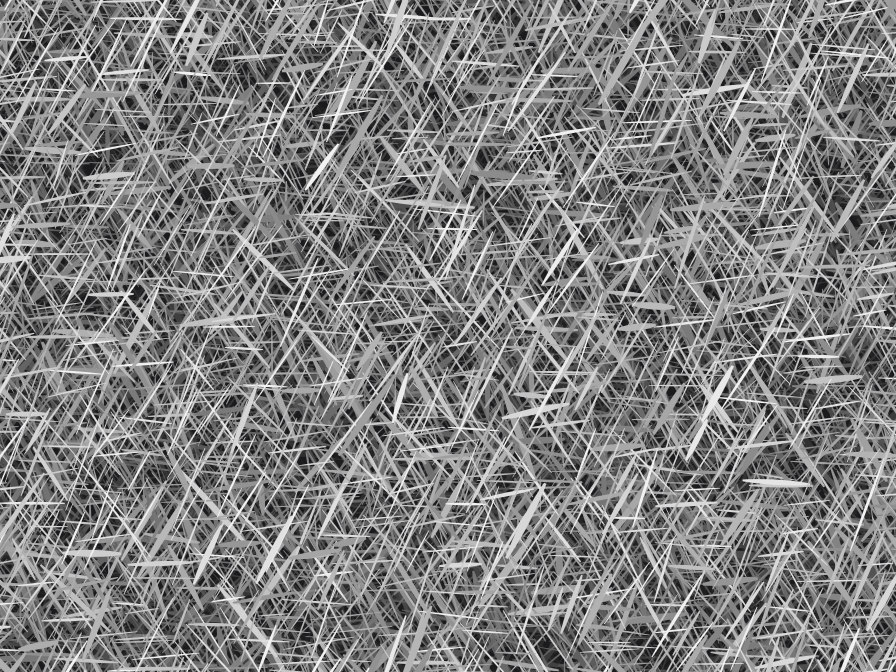
Reproduce this texture procedurally as a WebGL 1 fragment shader.

```glsl
precision highp float;
// A dense felt of fine straight needles, mostly horizontal or steeply diagonal.
// Rotated grids of long, flat cells are painted from the dark depths to the
// bright surface; each cell holds one tapered needle with its own tilt and shade.

uniform vec2 u_resolution;

// Three random values in 0..1 from a 2D seed, without sine
vec3 hash3(vec2 seed) {
  vec3 q = fract(vec3(seed.xyx) * vec3(0.1031, 0.1030, 0.0973));
  q += dot(q, q.yxz + 33.33);
  return fract((q.xxy + q.yzz) * q.zyx);
}

mat2 rotation(float angle) {
  float c = cos(angle), s = sin(angle);
  return mat2(c, -s, s, c);
}

// Coverage of a needle centred at the origin along x, thinning to its ends
float needle(vec2 p, float halfLength, float halfWidth, float pixel) {
  float along = abs(p.x) / halfLength;
  float width = halfWidth * (1.0 - 0.65 * along * along);
  float side = clamp((width - abs(p.y)) / pixel + 0.5, 0.0, 1.0);
  float tip = clamp((halfLength - abs(p.x)) / pixel + 0.5, 0.0, 1.0);
  return side * tip;
}

void main() {
  // The canvas is 384 units high
  vec2 p = gl_FragCoord.xy / u_resolution.y * 384.0;
  float pixel = 384.0 / u_resolution.y;
  vec2 cellSize = vec2(60.0, 8.0);
  vec3 color = vec3(0.10, 0.10, 0.11);

  for (int i = 0; i < 27; i++) {
    float layer = float(i);
    float height = layer / 26.0;
    vec3 layerRandom = hash3(vec2(layer * 7.3 + 2.0, 41.7));

    // Three main directions, with a stray one in every fifth layer
    float direction = mod(layer, 3.0) - 1.0;
    float angle = direction * 0.98 + (layerRandom.x - 0.5) * 0.26;
    if (mod(layer, 5.0) > 3.5) angle = layerRandom.y * 3.14;
    float reach = mix(0.72, 1.0, abs(direction));
    float layerShade = 0.13 + 0.70 * pow(height, 1.75);

    vec2 local = rotation(angle) * p + layerRandom.yz * 300.0;
    vec2 corner = floor(local / cellSize - vec2(0.5, 1.0));

    for (int x = 0; x < 2; x++) {
      for (int y = 0; y < 3; y++) {
        vec2 cell = corner + vec2(float(x), float(y));
        vec3 place = hash3(cell + layer * vec2(17.0, 59.0));
        vec3 look = hash3(cell + layer * vec2(83.0, 29.0) + 311.5);

        // Place and tilt the needle within its cell
        vec2 offset = local - (cell + place.xy) * cellSize;
        offset = rotation((place.z - 0.5) * 0.36) * offset;
        float halfLength = mix(13.0, 29.0, look.x) * reach;
        float halfWidth = 0.42 + 0.35 * look.y + 1.4 * pow(look.y, 7.0);

        // Broad needles are a little duller than fine ones
        float shade = layerShade * mix(0.78, 1.24, look.z);
        shade *= 1.0 - 0.12 * pow(look.y, 6.0);
        float cover = needle(offset, halfLength, halfWidth, pixel);
        color = mix(color, vec3(min(shade, 0.95)), cover);
      }
    }
  }

  gl_FragColor = vec4(color, 1.0);
}
```
